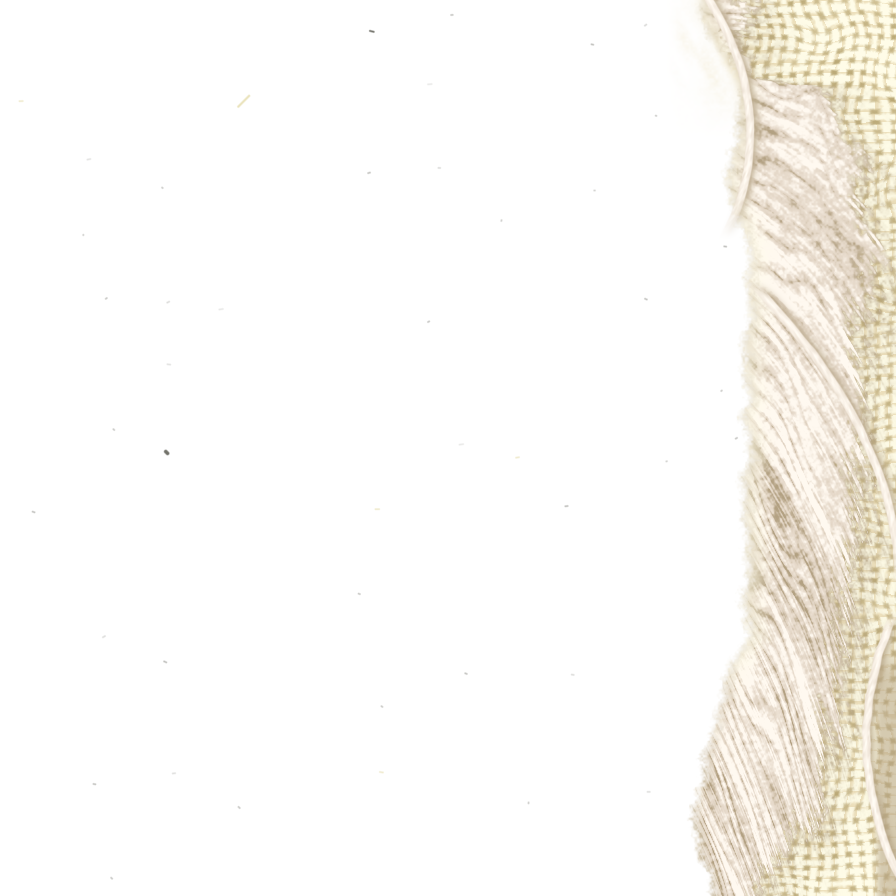
Give the GLSL for this texture, as a WebGL 2 fragment shader.

```glsl
#version 300 es
precision highp float;
// Frayed cream cloth along the right side of a lightly specked white sheet.

uniform vec2 u_resolution;
out vec4 outColor;

const vec3 PAPER = vec3(1.0);
const vec3 WOOL = vec3(1.0, 0.975, 0.94);
const vec3 WOOL_MID = vec3(0.90, 0.85, 0.79);
const vec3 WOOL_SHADE = vec3(0.70, 0.63, 0.51);
const vec3 LINEN = vec3(1.0, 0.99, 0.91);
const vec3 LINEN_MID = vec3(0.93, 0.88, 0.74);
const vec3 LINEN_HOLE = vec3(0.72, 0.65, 0.45);
const vec3 SPECK = vec3(0.45, 0.45, 0.42);
const vec3 STRAW = vec3(0.88, 0.84, 0.62);
const float WEAVE_COUNT = 68.0;
const float STRAND_COUNT = 40.0;
const float CORD_RADIUS = 0.0045;
const float SPECK_GRID = 13.0;
const float SPECK_CHANCE = 0.26;
const float GRAIN = 0.30;

// Outlines of the fringe at even steps from top to bottom.
const float LEFT_EDGE[11] = float[11](0.780, 0.822, 0.815, 0.832, 0.833,
    0.832, 0.832, 0.831, 0.800, 0.775, 0.790);
const float RIGHT_EDGE[11] = float[11](0.845, 0.930, 0.955, 0.970, 0.966,
    0.948, 0.950, 0.947, 0.937, 0.905, 0.845);

float hash(vec2 p) {
    vec3 q = fract(p.xyx * 0.1031);
    q += dot(q, q.yzx + 33.33);
    return fract((q.x + q.y) * q.z);
}

float noise(vec2 p) {
    vec2 i = floor(p), f = fract(p);
    f = f * f * (3.0 - 2.0 * f);
    return mix(mix(hash(i), hash(i + vec2(1, 0)), f.x),
               mix(hash(i + vec2(0, 1)), hash(i + vec2(1, 1)), f.x), f.y);
}

float profile(float edge[11], float t) {
    float k = clamp(t, 0.0, 0.9999) * 10.0;
    int i = int(k);
    return mix(edge[i], edge[i + 1], smoothstep(0.0, 1.0, fract(k)));
}

// Uneven over-and-under cloth with dark gaps.
vec3 weave(vec2 p, float grain) {
    vec2 g = p * vec2(WEAVE_COUNT, WEAVE_COUNT * 1.12);
    g += 1.1 * vec2(noise(p * 24.0), noise(p * 24.0 + 40.0));
    vec2 w = abs(fract(g) - 0.5) * 2.0;
    float over = mod(floor(g.x) + floor(g.y), 2.0);
    float bulge = 1.0 - mix(w.x, w.y, over) * 0.9 + (hash(floor(g)) - 0.5) * 0.4;
    vec3 c = mix(LINEN_MID, LINEN, smoothstep(0.1, 0.7, bulge + grain * 0.6));
    float gap = smoothstep(0.3, 0.85, min(w.x, w.y) + 0.3 * grain);
    return mix(c, LINEN_HOLE, gap * (0.4 + 0.6 * noise(p * 45.0 + 9.0)));
}

// Bent yarn x = x0 + a*u + b*u*u with a soft shadow at its side.
vec3 cord(vec3 c, vec2 p, float x0, float t0, float t1, float a, float b, float px) {
    float u = p.y - t0;
    float d = (p.x - x0 - a * u - b * u * u) / sqrt(1.0 + pow(a + 2.0 * b * u, 2.0));
    d += (noise(vec2(u * 60.0, x0 * 50.0)) - 0.5) * 0.002;
    float span = smoothstep(0.0, 0.03, u) * (1.0 - smoothstep(t1 - 0.06, t1, p.y));
    c = mix(c, WOOL_SHADE, exp(-pow((d - 0.004) / 0.006, 2.0)) * 0.65 * span);
    float fibre = noise(vec2(u * 160.0, d * 500.0 + u * 90.0));
    vec3 yarn = mix(WOOL_MID, WOOL, 0.65 + 0.6 * fibre - abs(d) * 110.0);
    return mix(c, yarn, span * (1.0 - smoothstep(-px, px, abs(d) - CORD_RADIUS)));
}

// Short soft dash: centre, half axis, radius.
float dash(vec2 p, vec2 centre, vec2 axis, float r, float px) {
    vec2 q = p - centre;
    float h = clamp(dot(q, axis) / dot(axis, axis), -1.0, 1.0);
    return 1.0 - smoothstep(r - px, r + px, length(q - axis * h));
}

// Dust and lint on the sheet.
vec3 sheet(vec2 p, float px) {
    vec2 id = floor(p * SPECK_GRID);
    float h = hash(id + 7.0), k = hash(id + 91.0);
    vec2 centre = (id + 0.2 + 0.6 * vec2(hash(id + 23.0), hash(id + 57.0))) / SPECK_GRID;
    float lint = dash(p, centre, vec2(k - 0.5, h - 0.1) * 0.004, 0.0009, px);
    lint *= step(h, SPECK_CHANCE) * (0.15 + 0.4 * k);
    vec3 c = mix(PAPER, mix(SPECK, STRAW, step(0.8, k)), lint);
    c = mix(c, SPECK, dash(p, vec2(0.186, 0.505), vec2(0.001), 0.002, px));
    c = mix(c, SPECK, dash(p, vec2(0.415, 0.035), vec2(0.002, 0.0005), 0.001, px));
    return mix(c, STRAW, 0.7 * dash(p, vec2(0.272, 0.113), vec2(0.006, -0.006), 0.0012, px));
}

void main() {
    vec2 p = gl_FragCoord.xy / u_resolution;
    p.y = 1.0 - p.y;   // measured downward from the top
    float px = 1.0 / min(u_resolution.x, u_resolution.y);
    float x = p.x, t = p.y, dx = x - 0.83;

    // Strand coordinate: flat at the top, steeper further down.
    float s = t - (0.1 + 2.6 * t) * dx;
    float lane = s * STRAND_COUNT + 2.2 * noise(vec2(s * 17.0, dx * 26.0));
    float hair = noise(vec2(s * 300.0, dx * 70.0)) - 0.5;
    float grain = 0.6 * noise(p * 210.0) + 0.4 * noise(p * 430.0 + 17.0) - 0.5;
    float clump = noise(vec2(s * 16.0, dx * 15.0) + 31.0) - 0.5;

    float left = profile(LEFT_EDGE, t) + (noise(vec2(t * 45.0, 3.0)) - 0.5) * 0.012 + grain * 0.012;
    float right = mix(0.835, profile(RIGHT_EDGE, t), smoothstep(0.085, 0.1, t));
    right += (noise(vec2(lane, 5.0)) - 0.5) * 0.03 + hair * 0.03 + grain * 0.02;

    // Sheet, faint wisps, then woven cloth.
    vec3 c = sheet(p, px);
    float wisp = smoothstep(0.74, 0.80, x) * (1.0 - smoothstep(0.03, 0.16, t));
    c = mix(c, LINEN_MID, wisp * noise(vec2(x * 70.0 - t * 30.0, t * 25.0)) * (0.8 + grain));
    float body = smoothstep(left - 0.006, left + 0.016, x);
    float shadow = exp(-max(x - right, 0.0) / 0.02) * (0.6 + grain);
    float corner = smoothstep(0.972, 0.985, x) * smoothstep(0.70, 0.76, t) * 0.55;
    c = mix(c, mix(weave(p, grain), WOOL_SHADE, max(shadow, corner)), body);

    // Fringe strands: crisp at the root, woolly toward the tips.
    float tip = smoothstep(0.03, 0.10, dx);
    float ridge = 1.0 - pow(abs(fract(lane) * 2.0 - 1.0), 2.0);
    float tone = mix(ridge, 0.6, tip * 0.5) * 0.6 + 0.13 + clump * 0.5;
    tone += hair * 0.45 + grain * GRAIN * 2.0 + (hash(vec2(floor(lane), 11.0)) - 0.5) * 0.3 * ridge;
    vec3 wool = mix(WOOL_SHADE, WOOL_MID, smoothstep(-0.1, 0.42, tone));
    wool = mix(wool, WOOL, smoothstep(0.38, 0.85, tone));
    float root = (1.0 - smoothstep(0.0, 0.035, x - left)) * (1.0 - smoothstep(0.72, 0.8, t));
    wool = mix(wool, LINEN, root * 0.6);
    c = mix(c, wool, body * (1.0 - smoothstep(right - 0.012, right + 0.008, x)));

    // Three loose yarns.
    c = cord(c, p, 0.770, -0.03, 0.27, 0.76, -2.137, px);
    c = cord(c, p, 0.833, 0.31, 0.66, 1.0, -1.476, px);
    c = cord(c, p, 1.0, 0.68, 1.05, -0.458, 1.58, px);
    outColor = vec4(clamp(c, 0.0, 1.0), 1.0);
}
```
